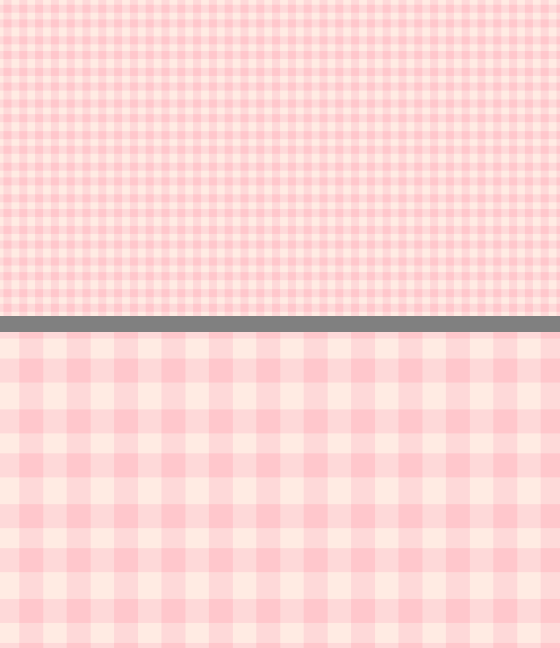
Top, the full canvas; bottom, a detail of the centre.
Write a WebGL 2 fragment shader that draws this pattern.

```glsl
#version 300 es
precision highp float;
// Pastel pink gingham: translucent bands crossing on a cream ground.

#define TILES_DOWN 10.0     // square tiles over the canvas height
#define BAND_WIDTH 0.253    // band width, in tiles
#define COLUMN_CENTRE 0.237 // first upright band; the second is half a tile on
#define ROW_LOW 0.260       // centres of the two level bands, unevenly spaced
#define ROW_HIGH 0.724
#define CREAM vec3(1.00, 0.92, 0.89)
#define BLUSH vec3(0.995, 0.85, 0.85)
#define PINK vec3(1.00, 0.78, 0.80)

uniform vec2 u_resolution;
out vec4 fragColor;

// Coverage of a band that repeats once per period, with a soft edge.
float band(float position, float centre, float period, float pixel) {
    float offset = mod(position - centre + 0.5 * period, period) - 0.5 * period;
    return clamp((0.5 * BAND_WIDTH - abs(offset)) / pixel + 0.5, 0.0, 1.0);
}

void main() {
    vec2 tile = gl_FragCoord.xy / u_resolution.y * TILES_DOWN;
    float pixel = TILES_DOWN / u_resolution.y;

    // Evenly spaced uprights and paired level bands
    float column = band(tile.x, COLUMN_CENTRE, 0.5, pixel);
    float row = max(band(tile.y, ROW_LOW, 1.0, pixel),
                    band(tile.y, ROW_HIGH, 1.0, pixel));

    // One band tints the ground, two overlapping bands deepen it
    vec3 onGround = mix(CREAM, BLUSH, column);
    vec3 onRow = mix(BLUSH, PINK, column);
    fragColor = vec4(mix(onGround, onRow, row), 1.0);
}
```
